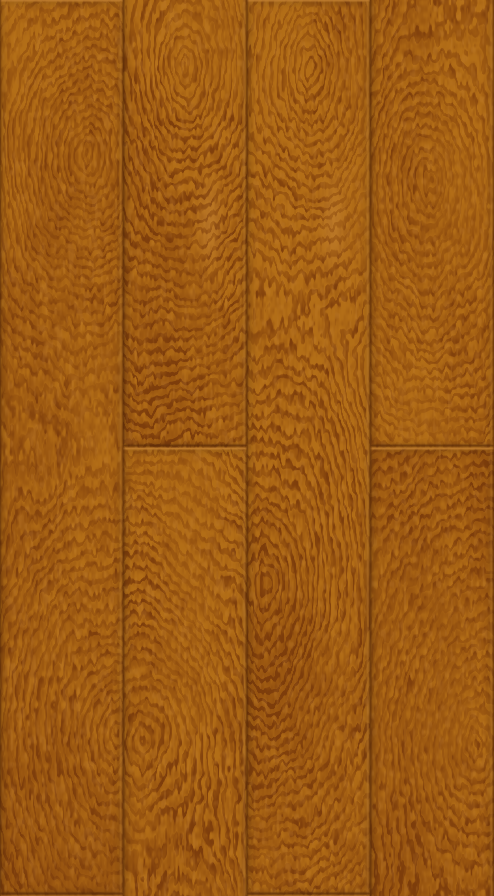
Write a WebGL 1 fragment shader that draws this texture.

```glsl
precision highp float;
// Varnished oak floor: four plank columns, every second one shifted by half a length.
// Grain is the contour lines of a gently warped distance to two growth centres per
// plank, serrated and broken by fine pores; thin bevelled seams are laid on top.
uniform vec2 u_resolution;

const float COLUMNS = 4.0;
const float ASPECT = 1.816;          // height of the floor in widths
const float RING_FREQ = 76.0;        // growth rings per floor width
const float RING_STRETCH = 0.55;     // rings are elongated along the plank
const float WARP = 5.0;              // wander of the rings, in rings
const float SERRATION = 0.75;        // feathering of the rings by pores
const float SEAM_WIDTH = 0.0027;
const float BEVEL_WIDTH = 0.012;

// Growth centres, one component per column: x across, y along the plank
const vec4 KNOT_X = vec4(0.92, 0.15, 0.16, 0.85);
const vec4 KNOT_Y = vec4(0.18, 0.673, 0.35, 0.67);
const vec4 HEART_X = vec4(0.70, 0.50, 0.50, 0.50);
const vec4 HEART_Y = vec4(0.83, 0.43, 0.92, 0.30);
const vec4 FIGURE = vec4(0.68, 1.0, 0.95, 0.76);  // grain contrast

const vec3 DARK_GRAIN = vec3(0.49, 0.24, 0.045);
const vec3 MID_WOOD = vec3(0.605, 0.34, 0.065);
const vec3 LIGHT_WOOD = vec3(0.70, 0.43, 0.09);
const vec3 PALE_SHEEN = vec3(0.76, 0.50, 0.19);
const vec3 SEAM_DARK = vec3(0.34, 0.16, 0.03);

float hash(vec2 p) {
  return fract(sin(dot(p, vec2(127.1, 311.7))) * 43758.5453);
}

float noise(vec2 p) {
  vec2 i = floor(p), f = fract(p);
  f = f * f * (3.0 - 2.0 * f);
  return mix(mix(hash(i), hash(i + vec2(1.0, 0.0)), f.x),
             mix(hash(i + vec2(0.0, 1.0)), hash(i + 1.0), f.x), f.y);
}

float fbm(vec2 p) {
  float sum = 0.0, amp = 0.5;
  for (int i = 0; i < 3; i++) {
    sum += amp * noise(p);
    p = p * 2.1 + 17.3;
    amp *= 0.4;
  }
  return sum / 0.78;
}

float line(float d, float width) {
  return exp(-d * d / (width * width));
}

// Smooth union of the distances to both growth centres
float growth(vec2 p, vec2 knot, vec2 heart) {
  vec2 stretch = vec2(1.0, RING_STRETCH);
  float a = length((p - knot) * stretch);
  float b = length((p - heart) * stretch);
  return -log(exp(-14.0 * a) + exp(-14.0 * b)) / 14.0;
}

void main() {
  vec2 uv = gl_FragCoord.xy / u_resolution;

  // Plank layout
  float column = min(floor(uv.x * COLUMNS), COLUMNS - 1.0);
  float along = fract(uv.y - 0.5 * mod(column, 2.0));
  vec2 size = vec2(1.0 / COLUMNS, ASPECT);
  vec2 p = vec2(uv.x * COLUMNS - column, along) * size;
  vec2 q = p + vec2(column * 7.31, column * 3.17);
  vec4 pick = vec4(equal(vec4(column), vec4(0.0, 1.0, 2.0, 3.0)));
  vec2 knot = vec2(dot(pick, KNOT_X), dot(pick, KNOT_Y)) * size;
  vec2 heart = vec2(dot(pick, HEART_X), dot(pick, HEART_Y)) * size;

  // Growth rings, wandering slowly and stepping at each pore
  float pores = noise(q * vec2(230.0, 80.0));
  float flecks = noise(q * vec2(120.0, 36.0) + 41.0);
  float phase = RING_FREQ * growth(p, knot, heart);
  phase += WARP * (fbm(q * vec2(9.0, 3.4)) - 0.5);
  phase += SERRATION * (flecks - 0.5) + 0.35 * (pores - 0.5);
  float ring = smoothstep(-0.2, 0.8, sin(6.2832 * phase));
  float strength = smoothstep(0.2, 0.65, fbm(q * vec2(9.0, 4.0) + 5.0));
  strength = mix(0.45, 1.0, strength) * dot(pick, FIGURE);
  strength *= 0.65 + 0.7 * noise(q * vec2(95.0, 45.0) + 73.0);

  // Tone: broad drift, rings, flecks and pores
  float drift = fbm(q * vec2(6.0, 2.2) + 23.0) - 0.5;
  float tone = 0.67 + 0.52 * drift + 0.16 * (uv.y - 0.5);
  tone -= 0.56 * strength * (ring - 0.2);
  tone += 0.22 * (flecks - 0.5) + 0.36 * (pores - 0.5);
  tone = clamp(tone, 0.0, 1.0);
  vec3 color = mix(DARK_GRAIN, MID_WOOD, smoothstep(0.0, 0.55, tone));
  color = mix(color, LIGHT_WOOD, smoothstep(0.5, 1.0, tone));

  // Pale dust in the pores, and a pale streak on the two middle planks
  float dust = smoothstep(0.55, 0.95, noise(q * vec2(170.0, 60.0) + 91.0));
  vec2 streak = (vec2(p.x * COLUMNS, uv.y) - vec2(0.70, 0.75)) / vec2(0.09, 0.045);
  float sheen = exp(-dot(streak, streak)) * (pick.y + pick.z);
  color = mix(color, PALE_SHEEN, max(0.28 * dust, 0.6 * sheen * (1.0 - 0.5 * ring)));

  // Bevels and seams; offsets are signed from the nearest plank border
  float side = (fract(uv.x * COLUMNS + 0.5) - 0.5) / COLUMNS;
  float end = (fract(along + 0.5) - 0.5) * ASPECT;
  float shade = max(line(side, BEVEL_WIDTH), line(end, BEVEL_WIDTH));
  color *= 1.0 - 0.11 * shade;
  float glint = 0.35 * line(side + 0.0055, SEAM_WIDTH);
  glint = max(glint, 0.8 * line(end + 0.001, SEAM_WIDTH));
  color = mix(color, PALE_SHEEN, glint);
  float gap = max(0.55 * line(side, SEAM_WIDTH),
                  0.6 * line(end - 0.005, SEAM_WIDTH));
  color = mix(color, SEAM_DARK, gap);

  gl_FragColor = vec4(color, 1.0);
}
```
